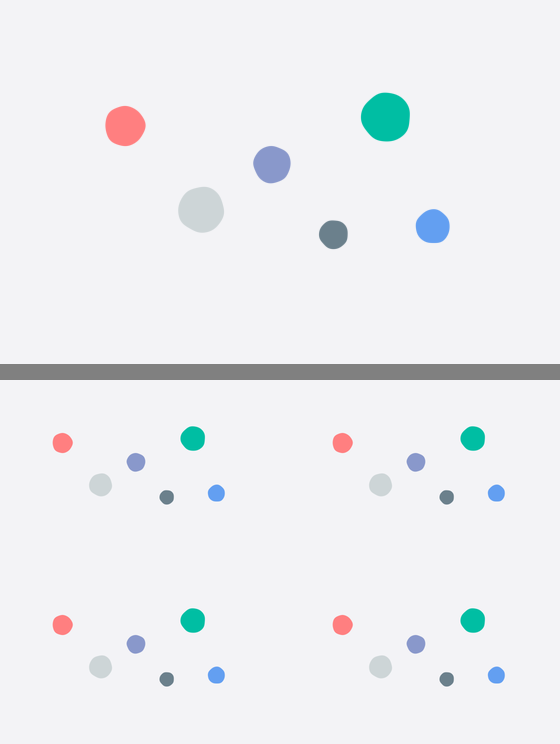
Top: one tile. Bottom: repeated 2 by 2.
Write a Shadertoy shader that draws this background.

```glsl
const int BLOB_COUNT = 6;

// rgb: fill colour, a: radius as a share of the canvas height
const vec4 BLOBS[BLOB_COUNT] = vec4[](
    vec4(1.000, 0.498, 0.502, 0.0549),
    vec4(0.804, 0.835, 0.843, 0.0627),
    vec4(0.537, 0.596, 0.796, 0.0509),
    vec4(0.420, 0.502, 0.549, 0.0395),
    vec4(0.000, 0.745, 0.639, 0.0672),
    vec4(0.388, 0.624, 0.945, 0.0466)
);

vec3 hash31(float n) {
    return fract(sin(n * vec3(12.99, 78.23, 37.72) + 4.1) * 4375.85);
}

// Zigzag walk across the canvas, in 0..1 on both axes
vec2 blobCenter(float i) {
    float x = 0.223 + 0.11 * i + 0.045 * sin(i * 0.6283);
    float y = 0.494 + 0.115 * cos(3.14159 * i) + 0.07 * cos(1.75 * (i - 0.5));
    return vec2(x, y);
}

// Approximate signed distance to a disc with a gently lumpy outline
float blobDistance(vec2 p, float radius, float seed) {
    float angle = atan(p.y, p.x);
    vec3 phase = 6.28318 * hash31(seed);
    vec3 waves = sin(angle * vec3(3.0, 5.0, 8.0) + phase);
    return length(p) - radius * (1.0 + dot(waves, vec3(0.018, 0.014, 0.005)));
}

void mainImage(out vec4 fragColor, in vec2 fragCoord) {
    vec2 uv = fragCoord / iResolution.xy;
    vec2 aspect = vec2(iResolution.x / iResolution.y, 1.0);
    float pixel = 1.0 / iResolution.y;

    vec3 color = vec3(0.953, 0.953, 0.965);

    for (int i = 0; i < BLOB_COUNT; i++) {
        // Wrap the offset so that the canvas tiles
        vec2 offset = uv - blobCenter(float(i));
        offset = (offset - floor(offset + 0.5)) * aspect;

        float d = blobDistance(offset, BLOBS[i].a, float(i));
        float coverage = 1.0 - smoothstep(-0.75 * pixel, 0.75 * pixel, d);
        color = mix(color, BLOBS[i].rgb, coverage);
    }

    fragColor = vec4(color, 1.0);
}
```
